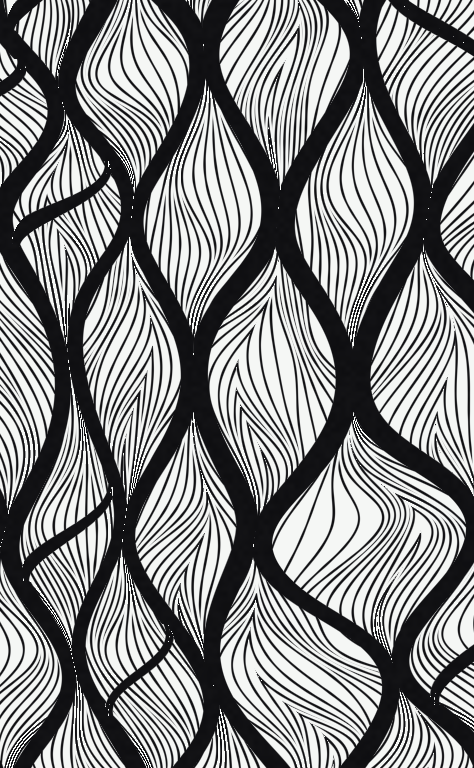
Reproduce this pattern procedurally as a WebGL 1 fragment shader.

```glsl
precision highp float;
uniform vec2 u_resolution;

float hash(vec2 p) {
  return fract(sin(dot(p, vec2(127.1, 311.7))) * 43758.545);
}

float noise(vec2 p) {
  vec2 i = floor(p), f = fract(p);
  f = f * f * (3.0 - 2.0 * f);
  return mix(mix(hash(i), hash(i + vec2(1, 0)), f.x),
             mix(hash(i + vec2(0, 1)), hash(i + vec2(1, 1)), f.x), f.y);
}

// Wavy upright divider; neighbours swing in opposite directions
float divider(float i, float y, float swing) {
  float side = mod(i, 2.0) * 2.0 - 1.0;
  float amount = swing * (0.8 + 0.2 * noise(vec2(i * 7.3, y * 1.3)));
  float shift = 1.6 * (noise(vec2(i * 3.7 + 40.0, y)) - 0.5);
  return i + side * amount * cos(6.2832 * y + shift);
}

// Gap between two dividers: index, position across it, width
vec3 gap(vec2 c, float swing) {
  float i = floor(c.x + 0.5);
  if (c.x < divider(i, c.y, swing)) i -= 1.0;
  float left = divider(i, c.y, swing);
  float width = divider(i + 1.0, c.y, swing) - left;
  return vec3(i, (c.x - left) / width, width);
}

// Hair phase and distance to the nearest stem
vec2 leafField(vec2 p) {
  vec2 bend = vec2(noise(p * 3.2 + 4.0), noise(p * 3.0 + 17.0)) - 0.5;
  vec2 c = (p + bend * vec2(0.12, 0.16)) / vec2(0.108, 0.36);
  vec3 leaf = gap(c, 0.49);
  float u = leaf.y;

  // Leaf tips lie where the dividers meet
  float v = c.y + 0.5 - 0.5 * mod(leaf.x, 2.0);
  float f = fract(v);
  vec2 id = vec2(leaf.x, floor(v));
  float seed = hash(id);
  float scale = leaf.z * 0.108;
  float stem = min(u, 1.0 - u) * scale;

  // Some leaves are crossed by a thinner branch
  float across = seed < 0.5 ? u : 1.0 - u;
  if (hash(id + 5.3) < 0.3)
    stem = min(stem, abs(across - smoothstep(0.25, 0.75, f)) * scale + 0.006);

  // Hairs either fan out from a curved spine or sweep across
  float d = u - 0.5 - 0.22 * sin(6.2832 * (f + seed));
  float sweep = 2.3 * pow(abs(d) + 0.02, 0.75) + 2.1 * f;
  if (hash(id + 9.1) < 0.4)
    sweep = 2.5 * d + (seed < 0.5 ? 1.6 : -1.6) * f;
  vec3 strand = gap(vec2(sweep + floor(seed * 9.0), 1.4 * f + seed * 7.0), 0.34);
  return vec2(6.0 * (strand.x + strand.y), stem);
}

void main() {
  vec2 p = gl_FragCoord.xy / u_resolution.y;
  float soft = 0.8 / u_resolution.y;
  vec2 e = vec2(0.0006, 0.0);

  // Slopes turn the fields into true distances
  vec2 field = leafField(p);
  vec2 dx = (leafField(p + e.xy) - field) / e.x;
  vec2 dy = (leafField(p + e.yx) - field) / e.x;
  float spacing = 1.0 / max(length(vec2(dx.x, dy.x)), 1.0);
  float stem = field.y / max(length(vec2(dx.y, dy.y)), 0.4);

  // Every second hair tapers away where they crowd
  float odd = mod(floor(field.x + 0.5), 2.0);
  float taper = mix(1.0, smoothstep(0.004, 0.0085, spacing), odd);
  float thickness = (0.0011 + 0.0006 * noise(p * 60.0)) * taper;
  float hair = abs(fract(field.x + 0.5) - 0.5) * spacing;
  float ink = (1.0 - smoothstep(thickness - soft, thickness + soft, hair))
            * smoothstep(0.0, 0.4, taper);

  float stemWidth = 0.0085 + 0.008 * noise(p * 7.0 + 3.0);
  ink = max(ink, 1.0 - smoothstep(stemWidth - soft, stemWidth + soft, stem));

  vec3 paper = vec3(0.962, 0.968, 0.962);
  vec3 black = vec3(0.055, 0.055, 0.065) + 0.02 * noise(p * 150.0);
  gl_FragColor = vec4(mix(paper, black, ink), 1.0);
}
```
